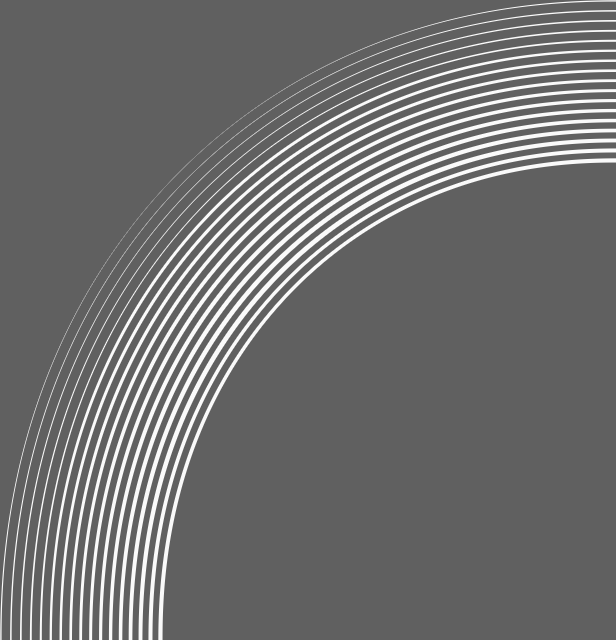
Give the GLSL for this background, as a WebGL 2 fragment shader.

```glsl
#version 300 es
precision highp float;
// Nested quarter arches of pale line on flat grey, centred on the lower right corner.
// Each arch is a slightly squared ellipse; its stroke width varies along the curve:
// the outer arches thin out at the middle, the others swell there.

uniform vec2 u_resolution;
out vec4 fragColor;

// Lengths are fractions of the canvas height.
const vec3 GROUND = vec3(0.376);
const vec3 LINE = vec3(0.98);
const int ARCH_COUNT = 17;
const int THIN_COUNT = 5;         // outer arches that fade at the middle
const int SWELL_END = 15;         // first of the inner arches that stay even
const float FIRST_INSET = 0.0014;
const float SPACING = 0.01558;
const float SQUARENESS = 2.12;    // 2 is a true ellipse
const float END_WIDTH = 0.0021;
const float END_GROWTH = 0.00028;
const float THIN_WIDTH = 0.0004;
const float THIN_GROWTH = 0.00025;
const float SWELL_WIDTH = 0.0047;
const float SWELL_GROWTH = 0.00031;
const float INNER_WIDTH = 0.0054;

// Approximate signed distance to a superellipse, for p in the first quadrant.
float archDistance(vec2 p, vec2 radii) {
    vec2 q = max(p / radii, vec2(1e-5));
    vec2 powers = pow(q, vec2(SQUARENESS));
    float level = pow(powers.x + powers.y, 1.0 / SQUARENESS);
    vec2 slope = pow(q / level, vec2(SQUARENESS - 1.0)) / radii;
    return (level - 1.0) / length(slope);
}

// Stroke width halfway along an arch.
float middleWidth(int index) {
    if (index < THIN_COUNT) return THIN_WIDTH + THIN_GROWTH * float(index);
    if (index < SWELL_END) return SWELL_WIDTH + SWELL_GROWTH * float(index - THIN_COUNT);
    return INNER_WIDTH;
}

// Share of a pixel covered by a stroke, also for strokes thinner than a pixel.
float strokeCoverage(float dist, float width, float pixel) {
    vec2 edges = (vec2(dist) + vec2(0.5, -0.5) * width) / pixel + 0.5;
    edges = clamp(edges, 0.0, 1.0);
    return edges.x - edges.y;
}

void main() {
    float pixel = 1.0 / u_resolution.y;
    float aspect = u_resolution.x * pixel;
    vec2 p = gl_FragCoord.xy * pixel;
    p.x = aspect - p.x;

    // 0 at both ends of an arch, 1 halfway along it
    vec2 direction = normalize(p / vec2(aspect, 1.0));
    float middle = 2.0 * direction.x * direction.y;

    float coverage = 0.0;
    for (int i = 0; i < ARCH_COUNT; i++) {
        float index = float(i);
        vec2 radii = vec2(aspect, 1.0) - FIRST_INSET - SPACING * index;
        float width = mix(END_WIDTH + END_GROWTH * index, middleWidth(i), middle);
        coverage = max(coverage, strokeCoverage(archDistance(p, radii), width, pixel));
    }

    fragColor = vec4(mix(GROUND, LINE, coverage), 1.0);
}
```
